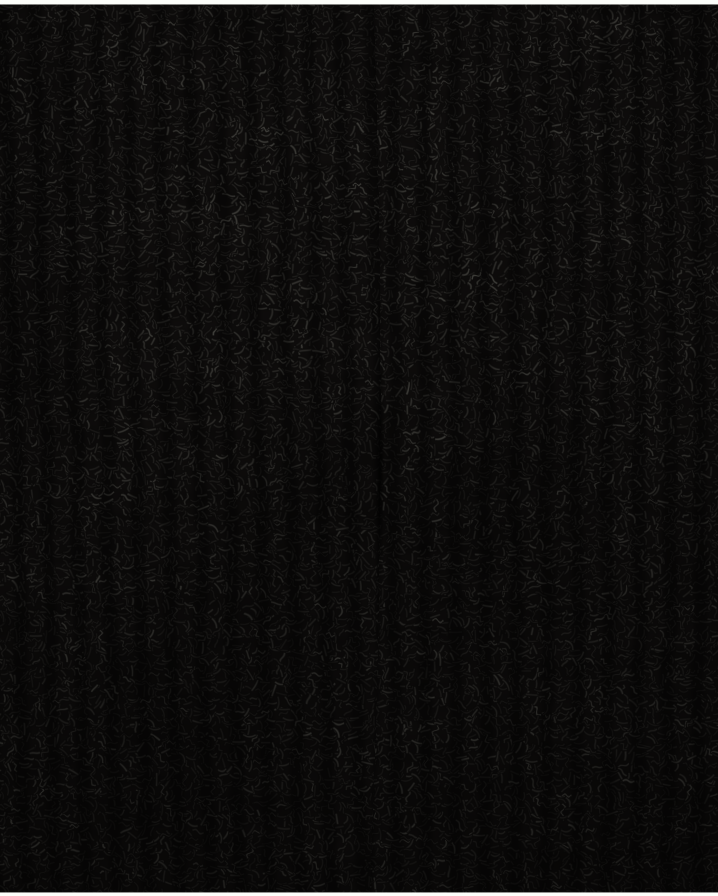
Write a Shadertoy shader that draws this texture.

```glsl
// Black boucle cloth with curled yarn loops, faint vertical ribs and a central seam.

// Lengths are fractions of the canvas height.
const vec3 GROOVE = vec3(0.034, 0.030, 0.029);
const vec3 YARN = vec3(0.070, 0.066, 0.063);
const vec3 SHEEN = vec3(0.165, 0.163, 0.153);
const vec3 PAPER = vec3(0.99, 0.995, 0.98);
const float CELL = 0.0108;        // spacing of the loops
const float YARN_RADIUS = 0.0014;
const float LOOP_HALF = 0.0050;   // half length of a loop
const float RIB_PERIOD = 0.034;
const float TOP_EDGE = 0.0050;
const float BOTTOM_EDGE = 0.0040;

float hash(vec2 p) {
    vec3 q = fract(p.xyx * vec3(0.1031, 0.1030, 0.0973));
    q += dot(q, q.yzx + 33.33);
    return fract((q.x + q.y) * q.z);
}

float noise(vec2 p) {
    vec2 i = floor(p), f = fract(p);
    f = f * f * (3.0 - 2.0 * f);
    return mix(mix(hash(i), hash(i + vec2(1, 0)), f.x),
               mix(hash(i + vec2(0, 1)), hash(i + vec2(1, 1)), f.x), f.y);
}

// Distance to a short strand, bent into an S or an arch.
float strandDistance(vec2 p, float angle, float bend, float halfLength) {
    float c = cos(angle), s = sin(angle);
    p = vec2(c * p.x + s * p.y, c * p.y - s * p.x);
    float t = clamp(p.x / halfLength, -1.0, 1.0);
    float curve = bend > 0.0 ? bend * (t * t - 0.4) : bend * sin(3.0 * t);
    return length(vec2(p.x - t * halfLength, p.y - curve * halfLength * 0.5));
}

// Light level of the ribs: bright ridges between narrow grooves.
float ribLight(vec2 p) {
    float wander = 0.006 * (noise(p * vec2(9.0, 16.0)) - 0.5);
    float ridge = 0.5 + 0.5 * cos(6.2832 * (p.x + wander) / RIB_PERIOD);
    return mix(0.70, 1.15, smoothstep(0.0, 0.75, ridge));
}

// Lays one layer of loops over the cloth in a fixed order of cells.
vec3 addLoops(vec3 cloth, vec2 p, float seed, float blur) {
    vec2 home = floor(p / CELL);
    for (int j = -1; j <= 1; j++)
    for (int i = -1; i <= 1; i++) {
        vec2 id = home + vec2(i, j);
        vec2 key = id + seed;
        vec2 jitter = vec2(hash(key + 3.1), hash(key + 17.7));
        vec2 center = (id + 0.15 + 0.7 * jitter) * CELL;
        float kind = hash(key + 41.3);
        float turn = hash(key + 59.9) - 0.5;
        float angle = kind < 0.38 ? turn * 0.9 : 1.57 + turn * 2.0;
        float bend = (hash(key + 73.1) - 0.5) * 1.8;
        float size = LOOP_HALF * mix(0.7, 1.25, hash(key + 87.7));
        float d = strandDistance(p - center, angle, bend, size);

        // A dark rim separates each loop from those beneath it.
        float rim = 1.0 - smoothstep(YARN_RADIUS, YARN_RADIUS * 2.1, d);
        float body = 1.0 - smoothstep(YARN_RADIUS - blur, YARN_RADIUS + blur, d);
        float patchy = noise(center * vec2(30.0, 22.0) + seed);
        float gloss = pow(hash(key + 101.9), 2.6) * mix(0.45, 1.15, patchy);
        float roundness = 1.0 - 0.45 * smoothstep(0.0, YARN_RADIUS, d);
        vec3 tint = mix(YARN, SHEEN, gloss) * roundness;
        cloth = mix(cloth, GROOVE * 0.8, 0.7 * rim);
        cloth = mix(cloth, tint, body);
    }
    return cloth;
}

void mainImage(out vec4 fragColor, in vec2 fragCoord) {
    vec2 p = fragCoord / iResolution.y;
    float aspect = iResolution.x / iResolution.y;
    float pixel = 1.0 / iResolution.y;

    // The two panels meet at a gently bowed seam.
    float seamX = aspect * (0.530 - 0.05 * (p.y - 0.55) * (p.y - 0.55));
    float fromSeam = p.x - seamX;
    vec2 q = p;
    q.x += fromSeam < 0.0 ? 0.025 * (p.y - 0.5) : 0.019;
    q += 0.003 * (vec2(noise(p * 45.0), noise(p * 45.0 + 70.0)) - 0.5);

    // Two layers of loops over the dark ground.
    float blur = max(0.0006, 0.7 * pixel);
    vec3 cloth = addLoops(GROOVE, q, 11.0, blur);
    cloth = addLoops(cloth, q + CELL * vec2(0.5, 0.37), 211.0, blur);

    // Ribs, broken courses and broad light falling off downwards.
    float course = noise(q * vec2(14.0, 85.0) + 31.0);
    float light = ribLight(q) * mix(0.84, 1.14, course);
    light *= mix(0.76, 1.12, smoothstep(0.0, 0.75, p.y));
    light *= mix(0.88, 1.12, noise(p * 5.0 + 9.0));
    light *= mix(0.86, 1.0, smoothstep(0.0, 0.12, min(p.x, aspect - p.x)));

    // The seam is deepest a little below the middle.
    float depth = 0.22 + 0.6 * exp(-pow((p.y - 0.47) / 0.07, 2.0));
    light *= 1.0 - depth * exp(-pow(fromSeam / 0.0035, 2.0));
    cloth = cloth * light + vec3(0.006, 0.005, 0.004);

    // Pale strips above and below the cloth.
    float topStrip = smoothstep(-pixel, pixel, p.y - 1.0 + TOP_EDGE);
    float bottomStrip = smoothstep(-pixel, pixel, BOTTOM_EDGE - p.y);
    fragColor = vec4(mix(cloth, PAPER, max(topStrip, bottomStrip)), 1.0);
}
```
